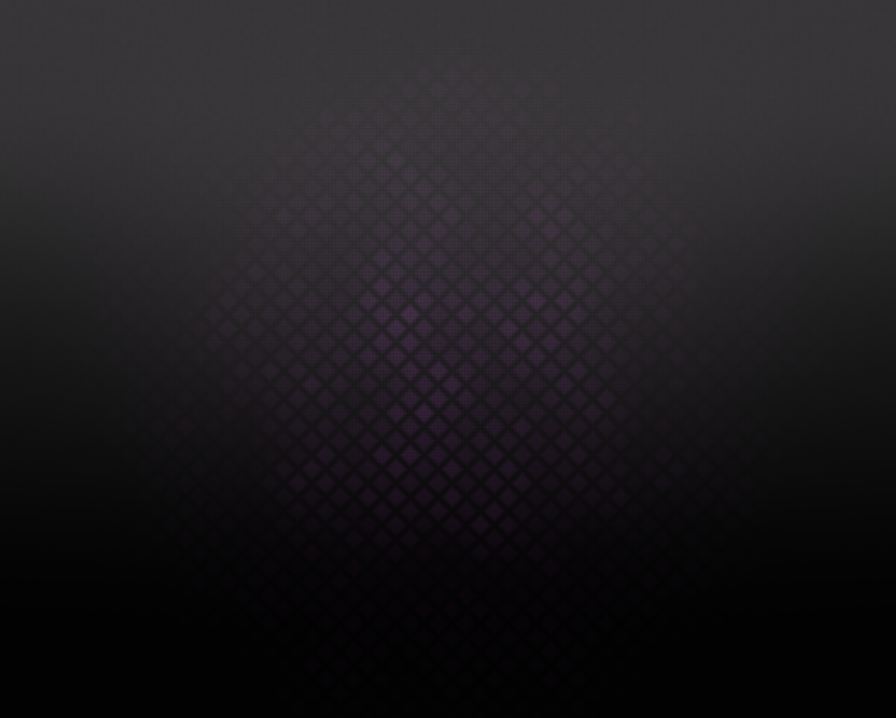
Reproduce this background procedurally as a WebGL 2 fragment shader.

```glsl
#version 300 es
precision highp float;

uniform vec2 u_resolution;
out vec4 fragColor;

float hash(vec2 p) {
    p = fract(p * vec2(0.1031, 0.1137));
    p += dot(p, p.yx + 33.33);
    return fract((p.x + p.y) * p.x * 17.0);
}

vec2 gradientAt(vec2 cell) {
    float angle = 6.2832 * hash(cell + 71.0);
    return vec2(cos(angle), sin(angle));
}

float gradientNoise(vec2 p) {
    vec2 i = floor(p), f = fract(p);
    vec2 u = f * f * f * (f * (f * 6.0 - 15.0) + 10.0);
    vec2 e = vec2(0.0, 1.0);
    float low = mix(dot(gradientAt(i), f), dot(gradientAt(i + e.yx), f - e.yx), u.x);
    float high = mix(dot(gradientAt(i + e.xy), f - e.xy), dot(gradientAt(i + e.yy), f - e.yy), u.x);
    return mix(low, high, u.y);
}

void main() {
    vec2 uv = gl_FragCoord.xy / u_resolution;
    vec2 p = (gl_FragCoord.xy - 0.5 * u_resolution) / u_resolution.y;

    // Grey backdrop fading to black below, darker at the sides
    float side = smoothstep(0.2, 0.65, abs(p.x));
    float middle = exp(-pow((uv.y - 0.52) / 0.25, 2.0));
    float light = mix(0.009, 0.217, smoothstep(0.12, 0.87, uv.y));
    light *= 1.0 - 0.24 * side * middle;
    vec3 color = light * vec3(1.0, 0.97, 1.0);

    // Broad violet glow
    vec2 d = (p - vec2(0.0, -0.01)) / vec2(0.29, 0.30);
    float glow = exp(-dot(d, d));
    color += glow * vec3(0.026, 0.006, 0.029);

    // Diamond lattice with uneven brightness
    vec2 q = p - vec2(0.006, 0.003);
    q = vec2(q.x + q.y, q.x - q.y) / 0.0391 + 0.5;
    vec2 cell = floor(q);
    vec2 f = abs(fract(q) - 0.5);
    float diamond = 1.0 - smoothstep(0.23, 0.48, max(f.x, f.y));
    float patches = clamp(0.7 + 0.9 * gradientNoise(p * 9.0 + 20.0), 0.2, 1.3);
    float strength = patches * (0.55 + 0.65 * hash(cell + 200.0));
    color += diamond * strength * glow * vec3(0.073, 0.030, 0.084);
    color -= (1.0 - diamond) * glow * vec3(0.016, 0.007, 0.014);

    // Fine diagonal weave and faint grain
    vec2 thread = vec2(p.x + p.y, p.x - p.y) * 6.2832 / 0.0095;
    float weave = sin(thread.x) * sin(thread.y);
    float grain = gradientNoise(p * 130.0 + 300.0);
    color *= 1.0 + (0.02 + 0.06 * glow) * weave + 0.03 * grain;

    fragColor = vec4(max(color, 0.0), 1.0);
}
```
